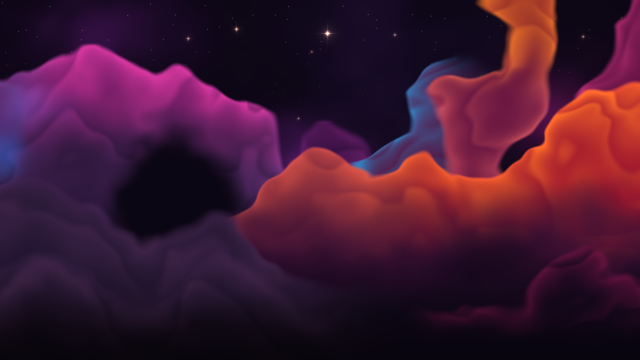
A WebGL 2 fragment shader for this background:

```glsl
#version 300 es
precision highp float;
uniform vec2 u_resolution;
out vec4 fragColor;

float hash(vec2 p) {
  vec3 q = fract(p.xyx * vec3(0.1031, 0.1030, 0.0973));
  q += dot(q, q.yzx + 33.33);
  return fract((q.x + q.y) * q.z);
}

float noise(vec2 p) {
  vec2 i = floor(p), f = fract(p);
  f = f * f * f * (f * (f * 6.0 - 15.0) + 10.0);
  return mix(mix(hash(i), hash(i + vec2(1, 0)), f.x),
             mix(hash(i + vec2(0, 1)), hash(i + vec2(1, 1)), f.x), f.y);
}

vec2 swirl(vec2 p) {
  return vec2(noise(p), noise(p + 37.0)) - 0.5;
}

// Smooth ramp that may run in either direction.
float ramp(float a, float b, float x) {
  float t = clamp((x - a) / (b - a), 0.0, 1.0);
  return t * t * (3.0 - 2.0 * t);
}

float bell(float x, float center, float width) {
  float t = (x - center) / width;
  return exp(-t * t);
}

float glow(vec2 p, vec2 center, vec2 radius) {
  vec2 q = (p - center) / radius;
  return exp(-dot(q, q));
}

float smin(float a, float b, float k) {
  float h = max(k - abs(a - b), 0.0) / k;
  return min(a, b) - h * h * k * 0.25;
}

// Silky vapor: lit at the rim, with folds that rise sharply and fade slowly.
vec3 vapor(vec3 deep, vec3 lit, float depth, float reach, float grain) {
  float d = max(depth, 0.0);
  float t = fract(d * 5.0 + grain * 3.2);
  float fold = ramp(0.0, 0.25, t) * (1.0 - t);
  float light = exp(-d / reach) * (0.6 + 0.5 * fold) + 0.3 * fold;
  return mix(deep, lit, min(light, 1.0)) * (0.94 + 0.2 * exp(-d / 0.012));
}

vec3 starLight(vec2 p) {
  const vec3 stars[8] = vec3[8](vec3(0.91, 0.907, 1.0), vec3(0.657, 0.919, 0.6),
    vec3(0.523, 0.893, 0.45), vec3(1.097, 0.903, 0.4), vec3(0.866, 0.856, 0.3),
    vec3(1.62, 0.898, 0.4), vec3(0.829, 0.671, 0.3), vec3(0.487, 0.443, 0.3));
  float light = 0.0;
  for (int i = 0; i < 8; i++) {
    vec2 d = abs(p - stars[i].xy);
    float s = stars[i].z;
    light += s * (exp(-dot(d, d) / (0.00003 * s)) + 0.25 * exp(-length(d) / (0.012 * s)));
    light += 0.6 * s * exp(-min(d.x, d.y) / 0.0015 - max(d.x, d.y) / (0.009 * s));
  }
  // Faint dust in jittered cells
  vec2 cell = floor(p * 32.0);
  vec2 offset = fract(p * 32.0) - 0.2 - 0.6 * vec2(hash(cell), hash(cell + 19.0));
  light += 0.25 * step(0.8, hash(cell + 71.0)) * exp(-dot(offset, offset) / 0.003) * ramp(0.6, 1.0, p.y);
  return light * vec3(1.0, 0.74, 0.6);
}

void main() {
  vec2 uv = gl_FragCoord.xy / u_resolution.y;
  vec2 p = uv + 0.04 * swirl(uv * 9.0);
  p += 0.022 * swirl(p * 20.0 + 5.0);
  vec2 flow = uv + 0.2 * swirl(uv * 3.5 + 11.0);
  float grain = 0.75 * noise(flow * 5.0) + 0.25 * noise(flow * 10.0 + p * 4.0);
  float x = p.x, y = p.y;

  // Night sky and haze
  vec3 night = vec3(0.045, 0.024, 0.08), col = night;
  col += vec3(0.11, 0.05, 0.17) * grain * glow(p, vec2(1.12, 0.87), vec2(0.25, 0.3));
  col += vec3(0.22, 0.05, 0.25) * grain * glow(p, vec2(0.25, 0.9), vec2(0.24, 0.1));
  col += vec3(0.28, 0.08, 0.32) * glow(p, vec2(0.86, 0.54), vec2(0.15, 0.1));
  col += vec3(0.26, 0.04, 0.19) * glow(p, vec2(1.55, 0.68), vec2(0.14, 0.12));
  col += starLight(uv);

  // Small violet curl
  float curl = 0.08 - length((p - vec2(0.92, 0.58)) * vec2(0.85, 1.0));
  col = mix(col, vapor(vec3(0.2, 0.06, 0.25), vec3(0.5, 0.14, 0.48), curl, 0.04, grain), 0.85 * ramp(-0.01, 0.02, curl));

  // Magenta bank with a dark hollow
  float top = 0.77 + 0.1 * bell(x, 0.25, 0.13) + 0.05 * bell(x, 0.52, 0.06) - 0.09 * ramp(0.6, 0.76, x);
  float bank = smin(top - y, 0.76 + 0.07 * ramp(0.57, 0.47, y) - x, 0.06);
  vec3 deep = mix(vec3(0.19, 0.1, 0.25), vec3(0.44, 0.1, 0.4), ramp(0.53, 0.8, y));
  vec3 lit = mix(vec3(0.4, 0.2, 0.48), vec3(0.82, 0.21, 0.61), ramp(0.0, 0.22, x) * ramp(0.48, 0.74, y));
  vec3 body = vapor(deep, lit, bank, 0.11, grain);
  body += vec3(0.0, 0.16, 0.3) * (glow(p, vec2(0.0, 0.58), vec2(0.06, 0.07)) + 0.5 * glow(p, vec2(0.08, 0.7), vec2(0.09, 0.05)));
  float hollow = length((p - vec2(0.48, 0.44)) / vec2(0.17, 0.16));
  body = mix(body, night, ramp(1.25, 0.75, hollow + 0.5 * (grain - 0.5)));
  col = mix(col, body, ramp(-0.008, 0.012, bank));

  // Blue ribbon beside the plume
  float ribbon = x - 1.135 - 0.11 * ramp(0.75, 0.84, y) + 0.17 * ramp(0.63, 0.56, y);
  body = vapor(vec3(0.34, 0.14, 0.34), vec3(0.2, 0.52, 0.78), ribbon, 0.035, grain);
  col = mix(col, body, ramp(-0.006, 0.014, ribbon) * ramp(1.4, 1.2, x) * ramp(0.86, 0.78, y));

  // Rising ember plume
  float left = 1.4 - 0.2 * ramp(0.84, 0.74, y) - 0.08 * ramp(0.94, 1.0, y) + 0.06 * ramp(0.7, 0.56, y);
  float right = 1.54 + 0.02 * bell(y, 0.9, 0.04) - 0.14 * ramp(0.72, 0.54, y);
  float plume = smin((x - left) * 0.7, right - x, 0.05);
  deep = mix(vec3(0.4, 0.07, 0.26), vec3(0.62, 0.19, 0.17), ramp(0.74, 0.98, y));
  lit = mix(vec3(0.78, 0.3, 0.36), vec3(0.9, 0.43, 0.16), ramp(0.7, 0.92, y));
  col = mix(col, vapor(deep, lit, plume, 0.04, grain), ramp(-0.008, 0.015, plume));

  // Rose plume at the right side
  float rose = x - 1.69 - 0.07 * ramp(0.91, 0.99, y) + 0.08 * ramp(0.83, 0.75, y);
  body = vapor(vec3(0.36, 0.06, 0.26), vec3(0.72, 0.18, 0.45), rose, 0.05, grain);
  col = mix(col, body, ramp(-0.008, 0.015, rose));

  // Fiery bank sinking into shadow
  float crest = 0.51 + 0.08 * bell(x, 0.88, 0.11) + 0.07 * bell(x, 1.19, 0.07) + 0.25 * ramp(1.39, 1.65, x) - 0.12 * ramp(0.78, 0.6, x);
  float fire = crest - y;
  deep = mix(vec3(0.55, 0.17, 0.25), vec3(0.66, 0.09, 0.19), ramp(0.95, 1.3, x));
  lit = mix(vec3(0.8, 0.3, 0.28), vec3(1.0, 0.41, 0.17), ramp(0.9, 1.25, x));
  body = vapor(deep, lit, fire, 0.11, grain);
  body = mix(vec3(0.22, 0.06, 0.2), body, ramp(0.25, 0.52, y + 0.18 * (grain - 0.5)));
  body = mix(body, vec3(0.09, 0.03, 0.12), 0.8 * glow(p, vec2(1.36, 0.27), vec2(0.14, 0.08)));
  body = mix(night, body, ramp(0.1, 0.36, y));
  col = mix(col, body, ramp(-0.006, 0.01, fire) * ramp(0.61, 0.67, x));

  // Dim crimson billow below
  float billow = 0.14 + 0.19 * bell(x, 1.62, 0.13) - y;
  body = vapor(vec3(0.08, 0.03, 0.11), vec3(0.46, 0.08, 0.27), billow, 0.05, grain);
  col = mix(col, body, 0.85 * ramp(-0.012, 0.025, billow) * ramp(1.1, 1.28, x) * ramp(0.03, 0.16, y));

  // Slate clouds in front, from far to near
  vec2 ridge = vec2(0.33 + 0.17 * bell(x, 0.08, 0.17) + 0.05 * bell(x, 0.3, 0.06) + 0.09 * bell(x, 0.61, 0.09) - 0.13 * ramp(0.6, 0.9, x),
                    0.13 + 0.16 * bell(x, 0.15, 0.16) + 0.16 * bell(x, 0.62, 0.15));
  for (int i = 0; i < 2; i++) {
    float slate = ridge[i] - y;
    body = vapor(vec3(0.14, 0.085, 0.2), vec3(0.28, 0.16, 0.32), slate, 0.1, grain * 0.4);
    body *= 0.3 + 0.7 * ramp(0.0, 0.3, y);
    col = mix(col, body, ramp(-0.015, 0.035, slate) * ramp(1.15, 0.7, x));
  }
  col *= 0.75 + 0.25 * ramp(0.0, 0.2, uv.y);
  fragColor = vec4(col, 1.0);
}
```
